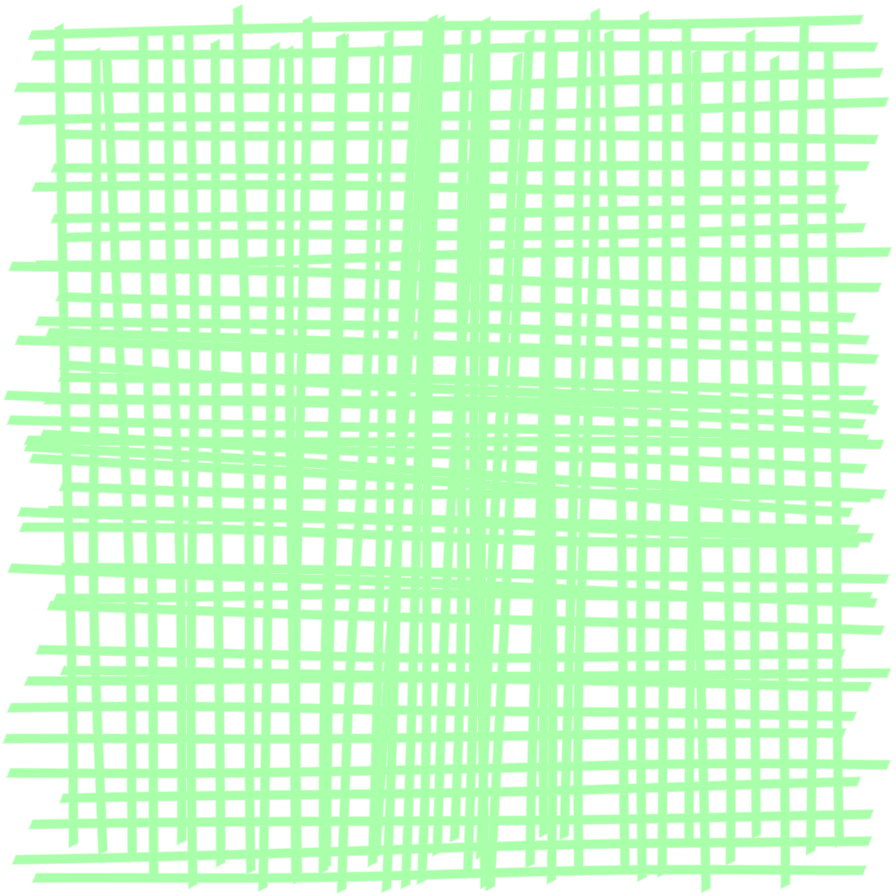
A WebGL 2 fragment shader for this pattern:

```glsl
#version 300 es
precision highp float;
// Draws a loose hand-drawn lattice of pale green pen strokes on white paper.

uniform vec2 u_resolution;
out vec4 fragColor;

const float PI = 3.14159265;
const vec3 PAPER = vec3(1.0);
const vec3 INK = vec3(0.665, 1.0, 0.665);
const int ROWS = 42;
const int COLUMNS = 40;
const float HALF_WIDTH = 0.0052;
const float SOFTNESS = 0.0013;

float hash(float n) {
    n = fract(n * 0.1031);
    n *= n + 33.33;
    n *= n + n;
    return fract(n);
}

// Random value from -1 to 1
float signedHash(float n) {
    return 2.0 * hash(n) - 1.0;
}

// One-dimensional gradient noise
float gradientNoise(float x) {
    float cell = floor(x);
    float f = x - cell;
    float fade = f * f * f * (f * (f * 6.0 - 15.0) + 10.0);
    return mix(signedHash(cell) * f, signedHash(cell + 1.0) * (f - 1.0), fade);
}

// Signed distance to a stroke along p.x with obliquely cut ends
float strokeDistance(vec2 p, vec2 span, vec2 ends, float bend, float slant) {
    float s = (p.x - span.x) / (span.y - span.x);
    float slope = (ends.y - ends.x) / (span.y - span.x);
    float across = (p.y - mix(ends.x, ends.y, s) - bend) * inversesqrt(1.0 + slope * slope);
    float along = p.x - slant * across;
    float cap = max(span.x - along, along - span.y) * inversesqrt(1.0 + slant * slant);
    return max(abs(across) - HALF_WIDTH, cap);
}

// Nearest of many strokes, crowded and leaning more toward the middle
float strokeSet(vec2 p, int count, vec2 range, float lean, float slant, float seed) {
    float nearest = 1.0;
    for (int i = 0; i < count; i++) {
        float id = seed + float(i) * 7.0;
        float t = float(i) / float(count - 1);
        float middle = sin(PI * t);
        float crowded = t + 0.35 * sin(2.0 * PI * t) / (2.0 * PI);
        float center = mix(range.x, range.y, crowded);

        float tilt = lean * (middle * middle - 0.3);
        float jitter = mix(0.006, 0.018, middle);
        vec2 ends = center + 0.5 * tilt * vec2(-1.0, 1.0)
            + jitter * vec2(signedHash(id + 1.0), signedHash(id + 2.0));
        vec2 span = vec2(0.005 + 0.065 * hash(id + 3.0), 0.995 - 0.06 * hash(id + 4.0));
        float bend = 0.016 * gradientNoise(p.x * 1.5 + id * 3.7);

        nearest = min(nearest, strokeDistance(p, span, ends, bend, slant));
    }
    return nearest;
}

void main() {
    vec2 uv = gl_FragCoord.xy / u_resolution;

    // Rows sink to the right; columns lean to the right
    float rows = strokeSet(uv, ROWS, vec2(0.022, 0.972), -0.05, 0.4, 11.0);
    float columns = strokeSet(uv.yx, COLUMNS, vec2(0.075, 0.934), 0.05, 0.5, 523.0);

    // Ink coverage with a softened edge
    float edge = max(SOFTNESS, 0.6 / min(u_resolution.x, u_resolution.y));
    float ink = 1.0 - smoothstep(-edge, edge, min(rows, columns));
    fragColor = vec4(mix(PAPER, INK, ink), 1.0);
}
```
